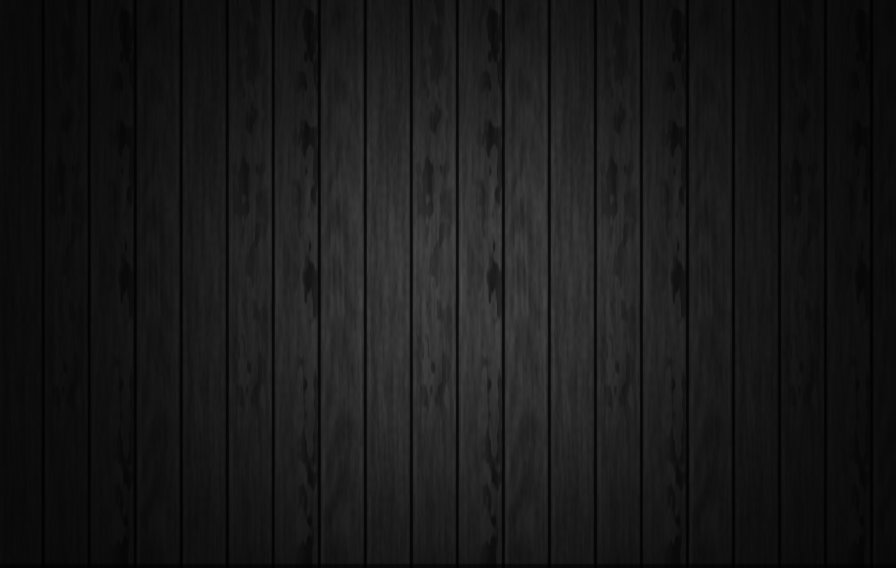
Give the GLSL for this texture, as a Shadertoy shader.

```glsl
// Dark vertical wooden planks under a soft oval light in the middle.
// Four kinds of plank repeat across the width; stretched value noise gives
// the grain, and thresholded noise gives the dark weathered flecks.

float hash(vec2 p) {
    return fract(sin(dot(p, vec2(127.1, 311.7))) * 43758.5453);
}

float noise(vec2 p) {
    vec2 cell = floor(p), f = fract(p);
    f = f * f * (3.0 - 2.0 * f);
    return mix(mix(hash(cell), hash(cell + vec2(1, 0)), f.x),
               mix(hash(cell + vec2(0, 1)), hash(cell + vec2(1, 1)), f.x), f.y);
}

// Layered streaks, long in y and narrow in x, averaging about 0.5
float grain(vec2 p) {
    return 0.40 * noise(p * vec2(420.0, 28.0))
         + 0.35 * noise(p * vec2(230.0, 11.0) + 17.0)
         + 0.25 * noise(p * vec2(480.0, 130.0) + 41.0);
}

// Bell-shaped weight around a centre
float bell(float x, float centre, float width) {
    float t = (x - centre) / width;
    return exp(-t * t);
}

void mainImage(out vec4 fragColor, in vec2 fragCoord) {
    vec2 uv = fragCoord / iResolution.xy;
    vec2 p = fragCoord / iResolution.x;
    float px = 1.0 / iResolution.x;

    // Plank layout: across runs from 0 to 1 within each plank
    float plankWidth = 0.05136;
    float column = (p.x - 0.0482) / plankWidth;
    float kind = mod(floor(column), 4.0);
    float across = fract(column);
    vec2 local = vec2(across * plankWidth + kind * 3.7, p.y + kind * 1.3);

    // Gently wavering grain
    local.x += 0.004 * (noise(local * vec2(40.0, 9.0)) - 0.5);
    float wood = 1.0 + 0.55 * (grain(local) - 0.5);
    wood *= 0.94 + 0.12 * noise(local * vec2(70.0, 4.0));

    // Arched growth rings on one kind of plank
    if (kind == 2.0) {
        float bend = across - 0.42 + 0.25 * (noise(vec2(p.y * 9.0, 5.0)) - 0.5);
        float rings = sin(85.0 * p.y + 34.0 * bend * bend + 5.0 * noise(local * vec2(60.0, 14.0)));
        wood += 0.10 * rings * bell(across, 0.4, 0.3);
    }

    // Dark flecks, gathered on two kinds of plank
    float fleckZone = 0.12;
    if (kind == 1.0) fleckZone = bell(across, 0.78, 0.25);
    if (kind == 0.0) fleckZone = 0.8 * bell(across, 0.5, 0.35) * noise(vec2(p.y * 9.0, 2.0));
    float fleck = 0.65 * noise(local * vec2(170.0, 32.0) + 9.0)
                + 0.35 * noise(local * vec2(330.0, 85.0) + 3.0);
    wood *= 1.0 - 0.5 * fleckZone * smoothstep(0.48, 0.68, fleck);

    // Dark seams with a faint worn edge on both sides
    float seam = min(across, 1.0 - across) * plankWidth;
    wood *= 1.0 + 0.12 * bell(seam, 0.0045, 0.0015);
    wood *= 1.0 - 0.8 * (1.0 - smoothstep(0.0006, 0.0015 + px, seam));

    // Oval light and the dark gap along the bottom
    vec2 fromLight = uv - vec2(0.515, 0.5);
    float light = 0.035 + 0.19 * exp(-dot(fromLight * fromLight, vec2(11.0, 4.8)));
    light *= mix(0.4, 1.0, smoothstep(0.003, 0.005 + px, p.y));

    fragColor = vec4(vec3(light * wood), 1.0);
}
```
